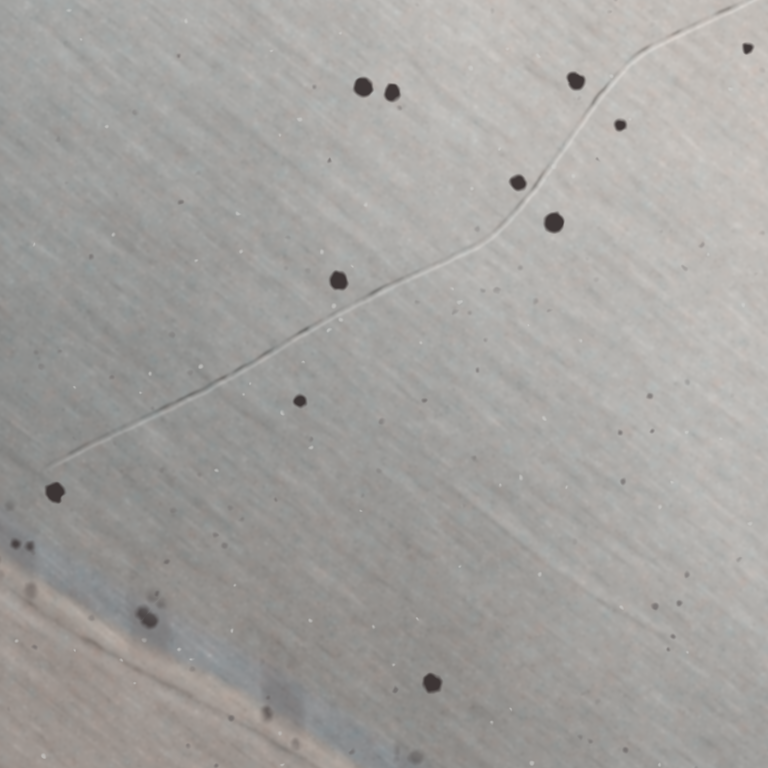
This texture is drawn by a Shadertoy shader. Its source:

```glsl
// Dry pale ground seen from high above: soft slanted streaks, a broken track,
// a road verge in the lower left, scattered dark shrubs and pebbles.
// Cellular dots summed per cell give grain and shrubs; sines give broad tone.

const float GROUND_DARK = 0.54;
const float GROUND_LIGHT = 0.74;
const vec3 COOL_TINT = vec3(0.995, 1.0, 0.99);
const vec3 WARM_TINT = vec3(1.035, 1.0, 0.97);
const vec3 VERGE_COLOR = vec3(0.54, 0.555, 0.57);
const vec3 ROAD_COLOR = vec3(0.70, 0.66, 0.63);
const vec3 FIELD_COLOR = vec3(0.61, 0.58, 0.56);
const vec3 SHRUB_COLOR = vec3(0.22, 0.19, 0.19);
const vec3 SPECK_COLOR = vec3(0.40, 0.38, 0.38);
const vec3 PEBBLE_COLOR = vec3(0.82, 0.82, 0.81);
const vec2 STREAK_DIR = vec2(0.78, -0.626);
const float STREAK_GAIN = 0.030;
const float GRAIN_GAIN = 0.020;
const float TRACK_WIDTH = 0.0026;

vec3 hash3(vec2 cell) {
    vec3 q = fract(cell.xyx * vec3(0.1031, 0.1030, 0.0973));
    q += dot(q, q.yxz + 33.33);
    return fract((q.xxy + q.yzz) * q.zyx);
}

// Soft cellular noise: one signed dot per cell, centred on zero.
float grain(vec2 p) {
    vec2 cell = floor(p);
    float sum = 0.0;
    for (int j = -1; j <= 1; j++)
    for (int i = -1; i <= 1; i++) {
        vec2 c = cell + vec2(i, j);
        vec3 h = hash3(c);
        vec2 d = p - c - h.xy;
        sum += (2.0 * h.z - 1.0) * exp(-6.0 * dot(d, d));
    }
    return sum;
}

// Coverage of scattered round spots; radius is in cells.
float spots(vec2 p, float density, float radius, float blur) {
    vec2 cell = floor(p);
    float cover = 0.0;
    for (int j = -1; j <= 1; j++)
    for (int i = -1; i <= 1; i++) {
        vec2 c = cell + vec2(i, j);
        vec3 h = hash3(c + 57.0);
        float size = radius * (0.65 + 0.7 * fract(h.z * 91.7));
        float d = length(p - c - h.xy);
        float spot = 1.0 - smoothstep(size - blur, size + blur, d);
        cover = max(cover, spot * step(h.z, density));
    }
    return cover;
}

float band(float d, float width) {
    return exp(-d * d / (width * width));
}

float trackHeight(float x) {
    return 0.356 + 0.53 * x + 0.13 * smoothstep(0.62, 0.85, x)
         + 0.004 * sin(17.0 * x);
}

void mainImage(out vec4 fragColor, in vec2 fragCoord) {
    vec2 uv = fragCoord / iResolution.xy;
    vec2 along = vec2(dot(uv, STREAK_DIR), dot(uv, vec2(-STREAK_DIR.y, STREAK_DIR.x)));

    // Broad tone, lighter and warmer toward the upper right
    float waves = sin(7.0 * along.y + 2.0 * sin(3.0 * along.x)) + sin(11.0 * uv.x - 6.0 * uv.y);
    float diagonal = 0.5 * (uv.x + uv.y) + 0.022 * waves;
    float tone = mix(GROUND_DARK, GROUND_LIGHT, smoothstep(0.15, 0.9, diagonal));
    float warmth = clamp(0.85 * uv.x * uv.y + 0.9 * smoothstep(0.5, 0.1, uv.y) * (1.0 - 0.7 * uv.x), 0.0, 1.0);
    vec3 color = tone * mix(COOL_TINT, WARM_TINT, warmth);

    // Road verge, pale road and the field below it
    float road = (uv.y - 0.265 + 0.6 * uv.x) * 0.857
               + 0.006 * sin(13.0 * uv.x) + 0.004 * grain(uv * 30.0);
    float verge = smoothstep(0.008, 0.022, road) * smoothstep(0.075, 0.05, road);
    color = mix(color, FIELD_COLOR, smoothstep(0.01, -0.02, road));
    color = mix(color, VERGE_COLOR, 0.75 * verge);
    color = mix(color, ROAD_COLOR, 0.8 * band(road, 0.014));
    color -= 0.07 * band(road + 0.021, 0.004) * (0.6 + grain(uv * 40.0));
    color += 0.035 * band(road + 0.035, 0.007);

    // Faint wheel trail on the right
    float trail = (uv.y - 0.375 + 0.69 * (uv.x - 0.56)) * 0.82 + 0.005 * sin(19.0 * uv.x);
    float trailFade = smoothstep(0.52, 0.62, uv.x) * smoothstep(0.95, 0.8, uv.x);
    color += trailFade * (0.03 * band(trail - 0.008, 0.008) - 0.035 * band(trail, 0.004));

    // Slanted streaks and fine mottling
    float streaks = grain(along * vec2(9.0, 55.0)) + 0.8 * grain(along * vec2(26.0, 130.0) + 9.0);
    float fine = grain(uv * 75.0) + 0.9 * grain(uv * 150.0 + 31.0);
    color += STREAK_GAIN * streaks + GRAIN_GAIN * fine;
    color += 0.012 * grain(uv * 60.0 + 80.0) * vec3(1.0, -0.4, -0.8);

    // Broken track: dark rut with a pale lower edge
    float slope = (trackHeight(uv.x + 0.01) - trackHeight(uv.x - 0.01)) / 0.02;
    float track = (uv.y - trackHeight(uv.x)) / sqrt(1.0 + slope * slope) + 0.0012 * grain(uv * 45.0);
    float trackFade = smoothstep(0.05, 0.09, uv.x);
    float dashes = smoothstep(-0.25, 0.45, grain(vec2(uv.x * 55.0, 3.5)));
    color -= trackFade * (0.03 + 0.13 * dashes) * band(track - 0.002, TRACK_WIDTH);
    color += trackFade * 0.065 * band(track + 0.004, TRACK_WIDTH);

    // Small specks and pebbles, in loose patches
    vec2 ragged = uv + 0.0022 * vec2(grain(uv * 110.0), grain(uv * 110.0 + 47.0));
    float patches = smoothstep(-0.3, 0.4, grain(uv * 7.0 + 5.0));
    color = mix(color, SPECK_COLOR, 0.65 * patches * spots(ragged * 30.0, 0.16, 0.085, 0.07));
    color = mix(color, PEBBLE_COLOR, 0.6 * spots(ragged * 34.0 + 13.0, 0.08, 0.07, 0.06));

    // Lone shrubs, then clumps along the verge
    color = mix(color, SHRUB_COLOR, 0.95 * spots(ragged * 8.0 + 3.0, 0.22, 0.075, 0.024));
    float clumps = band(road - 0.03, 0.035) * smoothstep(0.35, 0.8, cos(36.0 * (uv.x - 0.02)));
    color = mix(color, SPECK_COLOR, 0.35 * clumps);
    color = mix(color, SHRUB_COLOR, 0.8 * clumps * spots(ragged * 45.0, 0.5, 0.36, 0.2));

    fragColor = vec4(clamp(color, 0.0, 1.0), 1.0);
}
```
